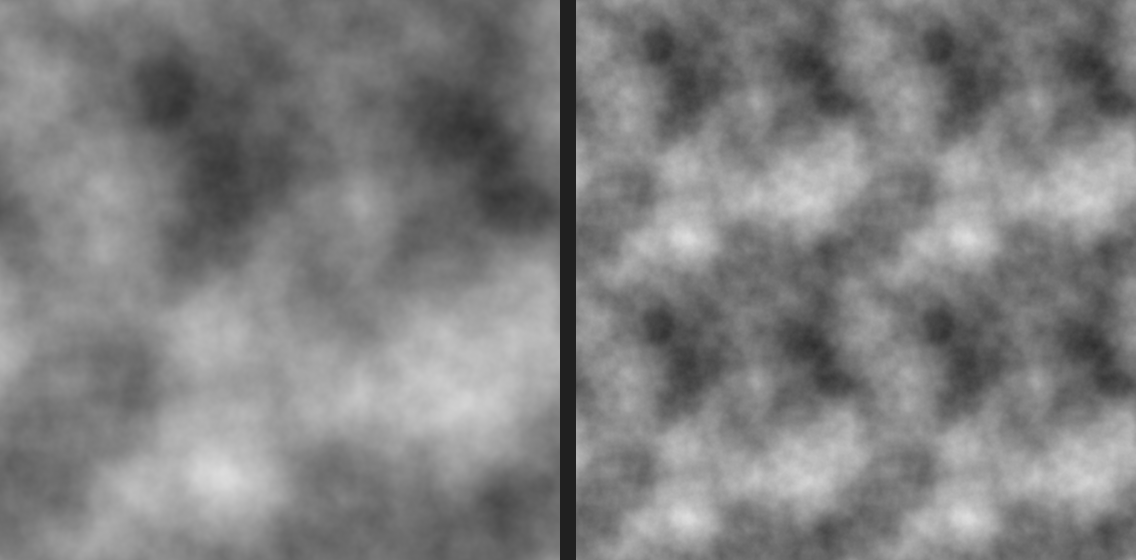
Left: one tile. Right: repeated 2 by 2.
Give the GLSL for this texture, as a Shadertoy shader.

```glsl
// Soft grey clouds: tiling fractal gradient noise over a broad, tilted light band.
#define BASE_CELLS 3.0
#define OCTAVES 6
#define GAIN 0.5
#define SEED 17.0
#define MEAN_GREY 0.505
#define CLOUD_CONTRAST 0.40
#define BAND_CONTRAST 0.145
#define BAND_HEIGHT 0.30
#define BAND_BEND 0.07

const float TAU = 6.2831853;

// Integer hash of a lattice cell, giving a value from 0 to 1
float hashCell(vec2 cell, float seed) {
    uint h = uint(cell.x) * 1597334677u ^ uint(cell.y) * 3812015801u ^ uint(seed) * 2798796415u;
    h = (h ^ (h >> 16)) * 2146121005u;
    h = (h ^ (h >> 15)) * 2221713035u;
    h ^= h >> 16;
    return float(h >> 8) / 16777216.0;
}

// Contribution of one lattice corner, wrapped at the period
float cornerSlope(vec2 cell, vec2 corner, vec2 local, float period, float seed) {
    float angle = TAU * hashCell(mod(cell + corner, period), seed);
    return dot(vec2(cos(angle), sin(angle)), local - corner);
}

// Gradient noise that repeats after a whole number of cells
float gradientNoise(vec2 p, float period, float seed) {
    vec2 cell = floor(p);
    vec2 local = p - cell;
    vec2 blend = local * local * local * (local * (local * 6.0 - 15.0) + 10.0);
    float low = mix(cornerSlope(cell, vec2(0, 0), local, period, seed),
                    cornerSlope(cell, vec2(1, 0), local, period, seed), blend.x);
    float high = mix(cornerSlope(cell, vec2(0, 1), local, period, seed),
                     cornerSlope(cell, vec2(1, 1), local, period, seed), blend.x);
    return mix(low, high, blend.y);
}

// Octaves are shifted so their lattices do not line up
float clouds(vec2 uv) {
    float sum = 0.0, amplitude = 1.0, cells = BASE_CELLS;
    for (int i = 0; i < OCTAVES; i++) {
        float layer = float(i);
        vec2 shift = layer * vec2(0.37, 0.61);
        sum += amplitude * gradientNoise(uv * cells + shift, cells, SEED + layer);
        amplitude *= GAIN;
        cells *= 2.0;
    }
    return sum;
}

// One bright and one dark band per tile, rising toward the right
float lightBand(vec2 uv) {
    float centre = BAND_HEIGHT + BAND_BEND * sin(TAU * (uv.x - 0.55));
    return cos(TAU * (uv.y - centre));
}

void mainImage(out vec4 fragColor, in vec2 fragCoord) {
    vec2 uv = fragCoord / iResolution.xy;
    float grey = MEAN_GREY + CLOUD_CONTRAST * clouds(uv) + BAND_CONTRAST * lightBand(uv);
    fragColor = vec4(vec3(clamp(grey, 0.0, 1.0)), 1.0);
}
```
